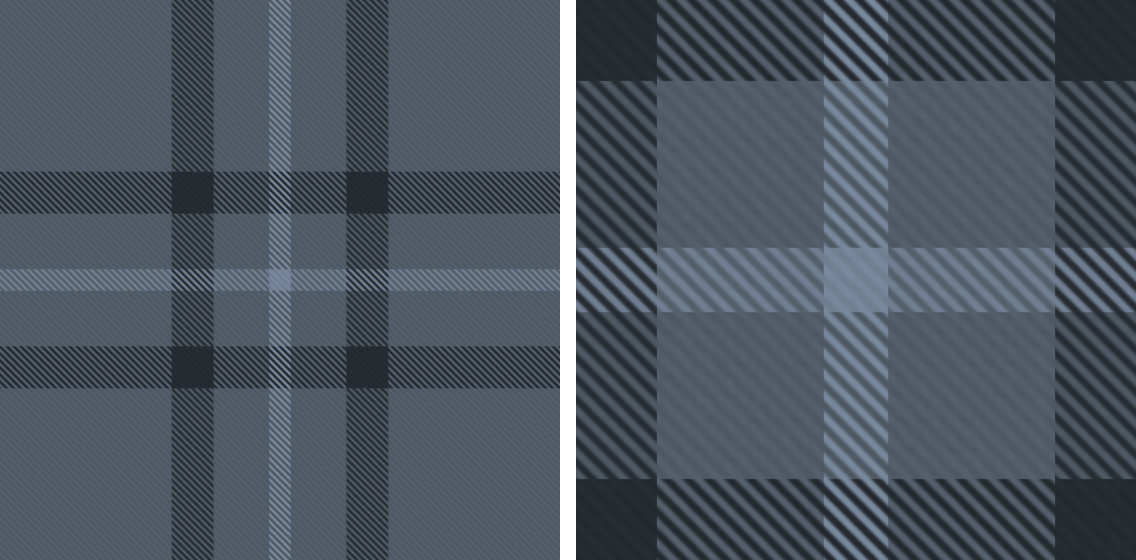
Left, the full canvas; right, a detail of the centre.
Reproduce this pattern procedurally as a Shadertoy shader.

```glsl
// Slate twill tartan: paired dark bands around a thin pale stripe, woven both ways.
#define REPEATS 1.0
#define TWILL 80.0
#define RIB_SOFTNESS 0.36
#define RIB_SHADE 0.075
#define DARK_OFFSET 0.156
#define DARK_HALF 0.0375
#define PALE_HALF 0.0192
#define GROUND vec3(0.318, 0.359, 0.405)
#define DARK vec3(0.145, 0.168, 0.190)
#define PALE vec3(0.455, 0.515, 0.590)
#define WEAR 0.014

const float TAU = 6.2831853;

// Soft-edged stripe of the given half width
float stripe(float offset, float halfWidth, float blur) {
    return 1.0 - smoothstep(halfWidth - blur, halfWidth + blur, abs(offset));
}

// Yarn colour across one repeat, mirrored about its centre
vec3 yarn(float t, float blur) {
    float d = abs(fract(t * REPEATS) - 0.5);
    vec3 color = mix(GROUND, DARK, stripe(d - DARK_OFFSET, DARK_HALF, blur));
    return mix(color, PALE, stripe(d, PALE_HALF, blur));
}

// Uneven yarn thickness; whole frequencies keep it periodic
float threadWear(float t, float phase) {
    float a = TAU * t;
    return (sin(a * 61.0 + phase) + sin(a * 113.0 + 2.0 * phase)
          + sin(a * 157.0 + 3.0 * phase)) / 3.0;
}

// Periodic layered sines, drawn out along the ribs
float clothGrain(vec2 uv) {
    float along = TAU * (uv.x - uv.y);
    float across = TAU * (uv.x + uv.y);
    float sum = 0.0;
    float k = 23.0;
    for (int i = 0; i < 3; i++) {
        sum += 0.4 * sin(across * k + 1.5 * sin(along * 7.0 + k))
                   * sin(along * floor(k * 0.4) + 1.5 * sin(across * 11.0));
        k = 2.0 * k + 3.0;
    }
    return sum;
}

void mainImage(out vec4 fragColor, in vec2 fragCoord) {
    vec2 uv = fragCoord / iResolution.xy;
    float pixel = 1.0 / min(iResolution.x, iResolution.y);
    float blur = 0.7 * pixel * REPEATS;

    // Diagonal ribs decide which yarn lies on top
    float ribPixels = TWILL * pixel;
    float rib = 2.0 * abs(fract((uv.x + uv.y) * TWILL) - 0.5);
    float warpOnTop = smoothstep(0.5 - RIB_SOFTNESS, 0.5 + RIB_SOFTNESS, rib);
    warpOnTop = mix(warpOnTop, 0.5, smoothstep(0.3, 0.6, ribPixels));

    // Warp and weft, each with its own uneven threads
    vec3 warp = yarn(uv.x, blur) * (1.0 + WEAR * threadWear(uv.x, 0.8));
    vec3 weft = yarn(uv.y, blur) * (1.0 + WEAR * threadWear(uv.y, 2.3));
    vec3 color = mix(weft, warp, warpOnTop);

    // Rib relief and grain
    color *= 1.0 + RIB_SHADE * (warpOnTop - 0.5);
    color *= 1.0 + WEAR * clothGrain(uv);

    fragColor = vec4(color, 1.0);
}
```
